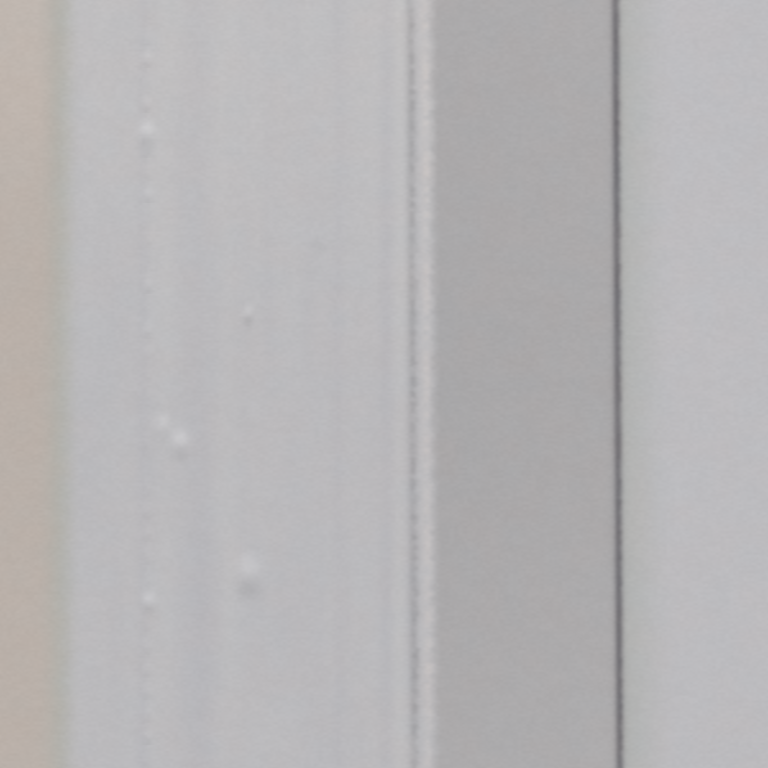
A WebGL 1 fragment shader for this texture:

```glsl
precision highp float;
// Pale painted door frame: beige wall, ribbed trim, grey recess and a thin dark gap.
uniform vec2 u_resolution;

#define WALL_EDGE 0.082
#define GROOVE_X 0.5345
#define RIDGE_X 0.5525
#define RECESS_X 0.5630
#define GAP_X 0.8015
#define GAP_LEAN 0.0055
#define GRAIN 0.021
#define MOTTLE 0.012
#define BEAD_X 0.192
#define BEAD_ROWS 34.0

float hash(vec2 p) {
  vec3 q = fract(vec3(p.xyx) * 0.1031);
  q += dot(q, q.yzx + 33.33);
  return fract((q.x + q.y) * q.z);
}

float noise(vec2 p) {
  vec2 cell = floor(p);
  vec2 f = fract(p);
  f = f * f * (3.0 - 2.0 * f);
  return mix(mix(hash(cell), hash(cell + vec2(1.0, 0.0)), f.x),
             mix(hash(cell + vec2(0.0, 1.0)), hash(cell + vec2(1.0, 1.0)), f.x), f.y);
}

// Soft vertical stripe centred on x = 0
float stripe(float x, float width) {
  return exp(-x * x / (width * width));
}

// Paint blob lit from above: a bright cap over a small shadow
float blob(vec2 p, float size, float shade) {
  vec2 cap = p / size;
  vec2 under = (p + vec2(0.0, size * 2.0)) / size;
  return exp(-dot(cap, cap)) - shade * exp(-dot(under, under));
}

// Row of small uneven beads along the trim
float beads(vec2 p) {
  float row = floor(p.y * BEAD_ROWS);
  float strength = hash(vec2(row, 7.0));
  float y = (fract(p.y * BEAD_ROWS) - 0.55) / BEAD_ROWS;
  float x = p.x - BEAD_X + 0.003 * (hash(vec2(row, 3.0)) - 0.5);
  return strength * strength * blob(vec2(x, y), 0.0065, 0.8);
}

void main() {
  vec2 p = gl_FragCoord.xy / u_resolution;
  float down = 1.0 - p.y;

  // Slight lean of the long edges, with irregular frayed offsets
  float fray = noise(p * vec2(110.0, 150.0)) - 0.5;
  float drift = noise(vec2(5.0, p.y * 24.0)) - 0.5;
  float groove = p.x - GROOVE_X - 0.005 * down - 0.002 * fray - 0.001 * drift;
  float ridge = p.x - RIDGE_X - 0.005 * down - 0.003 * fray;
  float recess = p.x - RECESS_X - 0.004 * down - 0.004 * fray;
  float gap = p.x - GAP_X - GAP_LEAN * down - 0.0008 * fray;

  // Beige wall
  vec3 wall = mix(vec3(0.752, 0.716, 0.688), vec3(0.726, 0.690, 0.662), smoothstep(0.0, 0.4, down));
  wall = mix(wall, vec3(0.702, 0.692, 0.670), smoothstep(0.045, 0.085, p.x));

  // Trim with faint ribs and blobs
  vec3 trim = mix(vec3(0.750, 0.745, 0.751), vec3(0.730, 0.726, 0.736), smoothstep(0.0, 0.6, down));
  float ribs = 0.006 * stripe(p.x - 0.215, 0.015) - 0.010 * stripe(p.x - 0.260, 0.020);
  ribs += 0.007 * stripe(p.x - 0.295, 0.018) - 0.008 * stripe(p.x - 0.186, 0.007);
  ribs -= 0.008 * stripe(p.x - 0.440, 0.008) + 0.010 * stripe(p.x - 0.503, 0.009);
  ribs += 0.012 * stripe(p.x - 0.520, 0.009);
  ribs += 0.009 * (noise(vec2(p.x * 60.0, p.y * 5.0)) - 0.5);
  trim += ribs * vec3(1.0, 1.0, 0.7);
  float bumps = 0.030 * beads(p);
  bumps += 0.055 * blob(p - vec2(0.191, 0.832), 0.010, 0.8);
  bumps += 0.032 * blob(p - vec2(0.323, 0.596), 0.007, 1.4);
  bumps += 0.055 * blob(p - vec2(0.235, 0.430), 0.011, 0.5);
  bumps += 0.035 * blob(p - vec2(0.212, 0.452), 0.010, 0.3);
  bumps += 0.045 * blob(p - vec2(0.324, 0.264), 0.015, 0.9);
  bumps += 0.040 * blob(p - vec2(0.195, 0.222), 0.009, 0.7);
  bumps -= 0.018 * blob(p - vec2(0.415, 0.678), 0.011, 0.0);
  trim += bumps;

  // Grey recess, a little lighter toward both ends
  float ends = abs(p.y - 0.5) * 2.0;
  vec3 shade = vec3(0.660, 0.653, 0.657) + 0.014 * ends;
  shade += 0.006 * smoothstep(RECESS_X, GAP_X, p.x);

  // Right-hand panel, dimmer and greener near the gap
  vec3 panel = mix(vec3(0.704, 0.707, 0.702), vec3(0.745, 0.741, 0.752), smoothstep(0.0, 0.075, gap));
  panel -= 0.009 * down;

  // Join the bands
  vec3 color = mix(wall, trim, smoothstep(WALL_EDGE - 0.018, WALL_EDGE + 0.026, p.x + 0.004 * fray));
  color -= vec3(0.010, 0.006, 0.012) * stripe(p.x - WALL_EDGE, 0.014);
  color = mix(color, shade, smoothstep(-0.009, 0.009, recess));
  color = mix(color, panel, smoothstep(-0.004, 0.010, gap));

  // Groove, its warm bright ridge, and the dark gap
  color -= (0.066 + 0.050 * fray + 0.025 * drift) * stripe(groove, 0.0064);
  color += vec3(0.022, 0.016, 0.010) * (1.0 + 1.4 * fray) * stripe(ridge, 0.0065);
  float depth = 0.74 + 0.14 * fray + 0.10 * drift;
  color = mix(color, vec3(0.420, 0.412, 0.430), depth * stripe(gap, 0.0054));
  color -= 0.016 * stripe(gap, 0.011);

  // Soft mottling and fine grain
  float mottle = noise(p * vec2(45.0, 70.0)) - 0.5;
  float grain = 0.6 * noise(p * vec2(170.0, 290.0)) + 0.4 * noise(p * vec2(300.0, 380.0) + 9.0) - 0.5;
  color += MOTTLE * 0.5 * mottle + GRAIN * grain;
  color += vec3(0.5, -0.2, -0.5) * MOTTLE * (noise(p * 36.0 + 17.0) - 0.5);

  gl_FragColor = vec4(clamp(color, 0.0, 1.0), 1.0);
}
```
